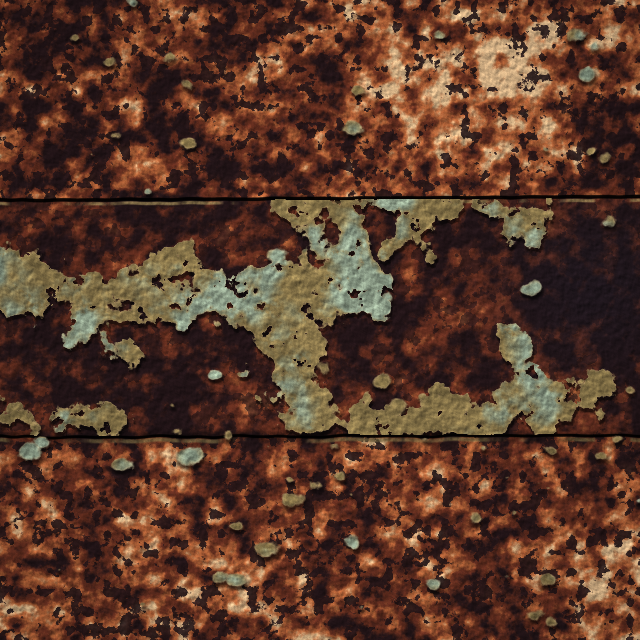
A three.js fragment shader for this texture:

```glsl
// Three rusted metal panels with dark pits, two seams and peeling sage paint.
#define TOP_SEAM 0.687
#define LOW_SEAM 0.317
#define RUST_SCALE 42.0
#define PIT_SCALE 66.0
#define FLAKE_CELLS 21.0
#define EDGE_SOFT 0.0022
#define SOOT vec3(0.125, 0.075, 0.085)
#define RUST vec3(0.37, 0.17, 0.115)
#define ORANGE vec3(0.65, 0.36, 0.205)
#define CREAM vec3(0.83, 0.69, 0.52)
#define SAGE vec3(0.53, 0.59, 0.51)
#define OCHRE vec3(0.50, 0.43, 0.27)

varying vec2 vUv;

float hash(vec2 p) {
  vec3 q = fract(p.xyx * 0.1031);
  q += dot(q, q.yzx + 33.33);
  return fract((q.x + q.y) * q.z);
}

float noise(vec2 p) {
  vec2 i = floor(p), f = fract(p);
  f = f * f * (3.0 - 2.0 * f);
  return mix(mix(hash(i), hash(i + vec2(1, 0)), f.x),
             mix(hash(i + vec2(0, 1)), hash(i + vec2(1, 1)), f.x), f.y);
}

float fbm(vec2 p) {
  float sum = 0.0, amp = 0.516;
  for (int i = 0; i < 5; i++) {
    sum += amp * noise(p);
    p = mat2(1.6, 1.2, -1.2, 1.6) * p + 17.3;
    amp *= 0.5;
  }
  return sum;
}

float stroke(vec2 p, vec2 a, vec2 b, float radius) {
  vec2 ab = b - a;
  return length(p - a - ab * clamp(dot(p - a, ab) / dot(ab, ab), 0.0, 1.0)) - radius;
}

float glow(vec2 p, vec2 centre, float size) {
  vec2 d = (p - centre) / size;
  return exp(-dot(d, d));
}

// Large paint remnants on the middle panel
float remnants(vec2 p) {
  float left = stroke(p, vec2(0.0, 0.59), vec2(0.05, 0.55), 0.04);
  left = min(left, stroke(p, vec2(0.09, 0.55), vec2(0.36, 0.53), 0.036));
  left = min(left, stroke(p, vec2(0.27, 0.60), vec2(0.24, 0.56), 0.035));
  left = min(left, stroke(p, vec2(0.12, 0.51), vec2(0.19, 0.44), 0.032));
  left = max(left, 0.024 - length((p - vec2(0.19, 0.515)) * vec2(0.9, 1.2)));
  float mid = stroke(p, vec2(0.46, 0.68), vec2(0.69, 0.68), 0.022);
  mid = min(mid, stroke(p, vec2(0.54, 0.66), vec2(0.575, 0.55), 0.049));
  mid = min(mid, stroke(p, vec2(0.65, 0.66), vec2(0.60, 0.60), 0.034));
  mid = min(mid, stroke(p, vec2(0.55, 0.53), vec2(0.45, 0.53), 0.036));
  mid = min(mid, stroke(p, vec2(0.44, 0.50), vec2(0.455, 0.42), 0.054));
  mid = min(mid, stroke(p, vec2(0.47, 0.40), vec2(0.50, 0.35), 0.038));
  mid = min(mid, stroke(p, vec2(0.46, 0.34), vec2(0.77, 0.34), 0.030));
  float right = stroke(p, vec2(0.805, 0.46), vec2(0.82, 0.38), 0.016);
  right = min(right, stroke(p, vec2(0.84, 0.36), vec2(0.94, 0.385), 0.023));
  right = min(right, stroke(p, vec2(0.77, 0.68), vec2(0.82, 0.64), 0.019));
  float low = stroke(p, vec2(0.11, 0.35), vec2(0.18, 0.34), 0.030);
  low = min(low, stroke(p, vec2(0.0, 0.345), vec2(0.04, 0.35), 0.019));
  return min(min(left, mid), min(right, low));
}

// Small chips scattered over the outer panels, denser below the low seam
float flakes(vec2 p) {
  vec2 cell = floor(p * FLAKE_CELLS);
  float d = 1.0;
  for (int y = -1; y <= 1; y++)
    for (int x = -1; x <= 1; x++) {
      vec2 id = cell + vec2(x, y);
      vec2 c = (id + vec2(hash(id), hash(id + 41.0))) / FLAKE_CELLS;
      float odds = 0.07 + 0.2 * step(c.y, LOW_SEAM) * smoothstep(0.1, 0.6, c.x)
                 + 0.45 * glow(c.yy, vec2(LOW_SEAM - 0.02), 0.04) + 0.2 * glow(c, vec2(0.15, 0.82), 0.14);
      float radius = mix(0.004, 0.015, pow(hash(id + 73.0), 2.0));
      if (hash(id + 19.0) < odds) d = min(d, length((p - c) * vec2(0.8, 1.1)) - radius);
    }
  return d;
}

// Signed paint distance with ragged edges and pinholes
float paintField(vec2 p, float inMiddle) {
  float ragged = (fbm(p * 19.0) - 0.5) * 0.105 + (fbm(p * 63.0 + 9.0) - 0.5) * 0.035;
  float big = remnants(p) + ragged;
  big = max(big, (0.29 - fbm(p * 48.0 + 31.0)) * 0.12);
  return min(mix(1.0, big, inMiddle), flakes(p) + ragged * 0.3);
}

void main() {
  vec2 p = vUv;
  float topGap = p.y - TOP_SEAM - 0.006 * p.x + 0.002 * (noise(p.xx * 30.0) - 0.5);
  float lowGap = p.y - LOW_SEAM - 0.003 * p.x + 0.004 * (noise(p.xx * 24.0) - 0.5);
  float inMiddle = smoothstep(EDGE_SOFT, -EDGE_SOFT, topGap) * smoothstep(-EDGE_SOFT, EDGE_SOFT, lowGap);

  // Broad heat of the rust on each panel
  float outer = 0.48 + 0.16 * glow(p, vec2(0.58, 0.83), 0.22) + 0.27 * glow(p, vec2(0.83, 0.94), 0.12)
              + 0.25 * glow(p, vec2(1.0, 0.06), 0.16) + 0.12 * glow(p, vec2(0.24, 0.12), 0.12)
              - 0.10 * glow(p, vec2(0.08, 0.96), 0.24) - 0.13 * glow(p, vec2(0.95, 0.73), 0.15);
  float middle = 0.29 + 0.15 * glow(p, vec2(0.95, 0.39), 0.12) + 0.12 * glow(p, vec2(0.38, 0.63), 0.10)
               - 0.14 * glow(p, vec2(0.93, 0.55), 0.14) - 0.09 * glow(p, vec2(0.30, 0.40), 0.14);
  float heat = mix(outer, middle, inMiddle) + 0.55 * (fbm(p * 8.0 + 5.0) - 0.5);
  heat += 0.16 * inMiddle * (fbm(p * vec2(45.0, 7.0)) - 0.5);
  float tone = heat + mix(1.45, 1.0, inMiddle) * (fbm(p * RUST_SCALE) - 0.5);

  // Rust ramp and pits
  vec3 color = mix(SOOT, RUST, smoothstep(0.12, 0.46, tone));
  color = mix(color, ORANGE, smoothstep(0.46, 0.72, tone));
  color = mix(color, CREAM, smoothstep(0.70, 1.0, tone));
  float pits = smoothstep(0.43, 0.37, fbm(p * PIT_SCALE + 80.0) + 0.12 * (heat - 0.5));
  color = mix(color, SOOT, pits * mix(0.88, 0.6, inMiddle));
  color = mix(color, vec3(0.11, 0.10, 0.14), 0.45 * inMiddle * glow(p, vec2(0.93, 0.55), 0.13));

  // Seam grooves and worn lips
  float lip = smoothstep(0.4, 0.6, fbm(vec2(p.x * 22.0, 3.0)));
  color = mix(color, OCHRE * 1.2, 0.7 * lip * smoothstep(0.004, 0.001, abs(topGap + 0.006)));
  color = mix(color, OCHRE, 0.7 * lip * smoothstep(0.005, 0.001, abs(lowGap + 0.006)));
  color *= 1.0 - 0.92 * smoothstep(0.004, 0.0015, abs(topGap));
  color *= 1.0 - 0.75 * smoothstep(0.0035, 0.001, abs(lowGap)) - 0.2 * smoothstep(0.02, 0.0, abs(lowGap));

  // Paint, its cast shadow and stained rims
  float field = paintField(p, inMiddle);
  float shadow = smoothstep(0.006, -0.004, paintField(p + vec2(-0.002, 0.006), inMiddle));
  color *= 1.0 - 0.6 * shadow;
  float stain = smoothstep(0.40, 0.66, fbm(p * 13.0 + 50.0) + 0.12 * smoothstep(-0.02, 0.0, field)
                         + 0.16 * inMiddle * smoothstep(0.43, 0.34, p.y));
  vec3 paint = mix(SAGE, OCHRE, stain) * (0.72 + 0.56 * fbm(p * 85.0));
  paint = mix(paint, CREAM * 0.85, 0.35 * smoothstep(-0.005, 0.0, field));
  color = mix(color, paint, smoothstep(EDGE_SOFT, -EDGE_SOFT, field));

  // Grainy relief and soft corner falloff
  float relief = fbm(p * 110.0) - fbm(p * 110.0 + vec2(-0.25, 0.35));
  color *= 1.0 + 0.9 * relief;
  color *= 1.04 - 0.35 * dot(p - 0.5, p - 0.5);
  gl_FragColor = vec4(clamp(color, 0.0, 1.0), 1.0);
}
```
